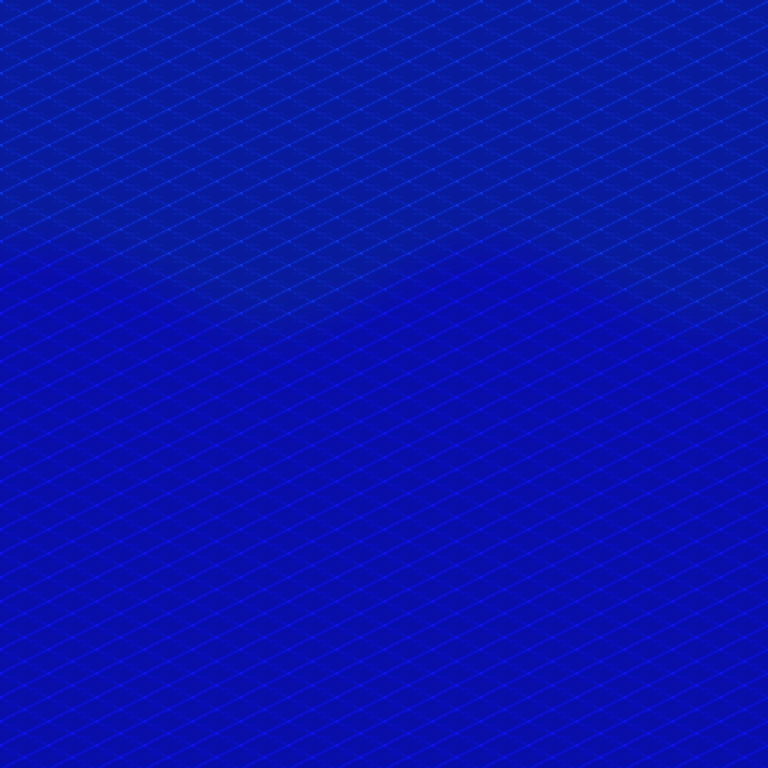
This pattern is drawn by a WebGL 1 fragment shader. Its source:

```glsl
precision highp float;
// Fine lattice of flat diamonds on deep blue, drawn as thin stair-stepped lines:
// dashed rising ones, dimmer dotted falling ones with a double row of dots at mid-edge.
// A soft wavy border splits a navy-teal upper zone from a violet-blue lower one.

uniform vec2 u_resolution;

#define CELLS vec2(16.0, 32.0)
#define LATTICE_DROP 0.0625
#define STEPS_PER_CELL 16.0
#define LINE_HALF_WIDTH 0.031
#define RISING_STRENGTH 1.0
#define FALLING_STRENGTH 0.62
#define KNOT_STRENGTH 0.36
#define BORDER_SOFTNESS 0.05
#define UPPER_BASE vec3(0.035, 0.105, 0.615)
#define UPPER_LINE vec3(0.045, 0.19, 0.89)
#define LOWER_BASE vec3(0.035, 0.055, 0.66)
#define LOWER_LINE vec3(0.045, 0.065, 0.98)

const float TAU = 6.2831853;

// Signed offset from the nearest whole number
float gridOffset(float t) {
  return fract(t + 0.5) - 0.5;
}

float stroke(float dist, float halfWidth, float blur) {
  return clamp((halfWidth - dist) / blur + 0.5, 0.0, 1.0);
}

// Bright core with a faint fringe
float softStroke(float dist, float blur) {
  float core = stroke(dist, LINE_HALF_WIDTH, blur);
  float fringe = stroke(dist, 3.0 * LINE_HALF_WIDTH, blur);
  return mix(0.1 * fringe, 1.0, core);
}

// Depth of the zone border, measured down from the top
float borderDepth(float x) {
  return 0.32 + 0.105 * x + 0.045 * sin(TAU * x) - 0.033 * sin(2.0 * TAU * x);
}

void main() {
  vec2 uv = gl_FragCoord.xy / u_resolution;
  vec2 cell = uv * CELLS + vec2(0.0, LATTICE_DROP);
  float blur = CELLS.y / u_resolution.y;

  // Skewed axes on a stepped x: whole numbers lie on the lattice lines
  float steppedX = (floor(cell.x * STEPS_PER_CELL) + 0.5) / STEPS_PER_CELL;
  float risingDist = abs(gridOffset(steppedX - cell.y));
  float fallingDist = abs(gridOffset(steppedX + cell.y));

  // Position relative to the middle of the nearest falling edge
  float along = gridOffset(cell.x - cell.y - 0.5);
  float across = gridOffset(cell.x + cell.y);
  vec2 local = 0.5 * vec2(across + along, across - along);
  float knotArea = 1.0 - smoothstep(0.1, 0.17, abs(local.x));

  // Every second step is bright
  float dash = 0.5 + 0.5 * sin(0.5 * TAU * STEPS_PER_CELL * cell.x);
  float risingInk = softStroke(risingDist, blur) * mix(0.55, 1.0, dash);
  float fallingInk = softStroke(fallingDist, blur) * mix(0.2, 1.0, dash);
  fallingInk *= 1.0 - 0.4 * knotArea;
  float ink = RISING_STRENGTH * risingInk + FALLING_STRENGTH * fallingInk;

  // Double row of dots in the middle of each falling edge
  float rows = stroke(abs(abs(local.y) - 0.094), LINE_HALF_WIDTH, blur);
  float dots = 0.5 + 0.5 * cos(0.5 * TAU * STEPS_PER_CELL * local.x);
  ink += KNOT_STRENGTH * knotArea * rows * mix(0.3, 1.0, dots);

  // Brighter spot at each crossing
  float crossing = 1.0 - smoothstep(0.0, 0.16, max(0.5 - abs(along), abs(across)));
  ink += 0.15 * crossing;

  // Zone colours
  float depth = 1.0 - uv.y;
  float border = borderDepth(uv.x);
  float lower = smoothstep(border - BORDER_SOFTNESS, border + BORDER_SOFTNESS, depth);
  vec3 base = mix(UPPER_BASE, LOWER_BASE, lower);
  vec3 line = mix(UPPER_LINE, LOWER_LINE, lower);

  gl_FragColor = vec4(mix(base, line, min(ink, 1.2)), 1.0);
}
```
